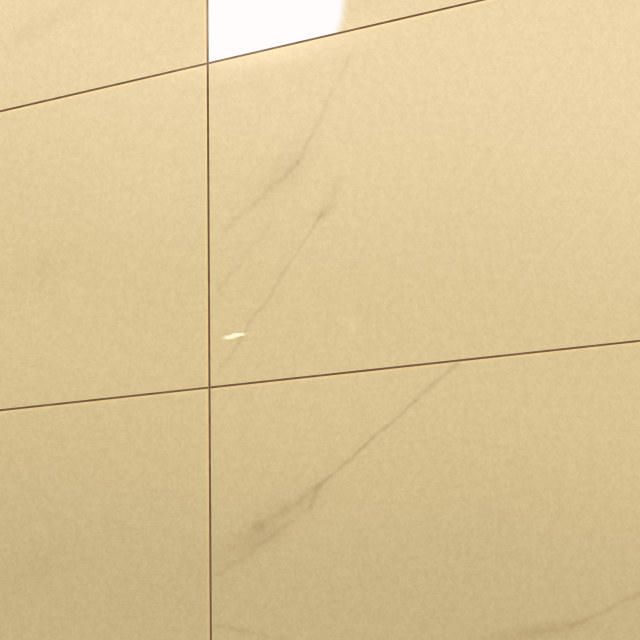
Give the GLSL for this texture, as a WebGL 1 fragment shader.

```glsl
precision highp float;
uniform vec2 u_resolution;

float hash(vec2 p) {
  return fract(sin(dot(p, vec2(127.1, 311.7))) * 43758.5453);
}

float noise(vec2 p) {
  vec2 i = floor(p), f = fract(p);
  f = f * f * (3.0 - 2.0 * f);
  return mix(mix(hash(i), hash(i + vec2(1.0, 0.0)), f.x),
             mix(hash(i + vec2(0.0, 1.0)), hash(i + vec2(1.0, 1.0)), f.x), f.y);
}

float fbm(vec2 p) {
  float sum = 0.0, amp = 0.5;
  for (int i = 0; i < 4; i++) {
    sum += amp * noise(p);
    p = p * 2.03 + 17.3;
    amp *= 0.5;
  }
  return sum;
}

float bell(float x) {
  return exp(-x * x);
}

// Soft streak from a to b
float vein(vec2 p, vec2 a, vec2 b, float width) {
  vec2 ab = b - a;
  float t = clamp(dot(p - a, ab) / dot(ab, ab), 0.0, 1.0);
  return bell(length(p - a - ab * t) / width);
}

// Soft oval stretched along an angle
float blot(vec2 p, vec2 center, vec2 size, float angle) {
  float c = cos(angle), s = sin(angle);
  vec2 q = mat2(c, -s, s, c) * (p - center) / size;
  return exp(-dot(q, q));
}

float marbleVeins(vec2 p) {
  vec2 w = p + 0.012 * (vec2(fbm(p * 26.0), fbm(p * 26.0 + 40.0)) - 0.47);
  float patchy = 0.3 + 1.4 * fbm(p * 32.0 + 9.0);

  // Upper tile
  float v = 0.2 * vein(w, vec2(0.545, 0.91), vec2(0.465, 0.745), 0.004);
  v += 0.25 * vein(w, vec2(0.465, 0.745), vec2(0.352, 0.64), 0.005);
  v += 0.32 * blot(w, vec2(0.435, 0.725), vec2(0.06, 0.024), 0.75);
  v += 0.2 * vein(w, vec2(0.534, 0.72), vec2(0.5, 0.665), 0.008);
  v += 0.35 * blot(w, vec2(0.507, 0.67), vec2(0.02, 0.008), 0.5);
  v += 0.35 * vein(w, vec2(0.5, 0.665), vec2(0.345, 0.42), 0.003);
  v += 0.2 * vein(w, vec2(0.43, 0.655), vec2(0.34, 0.55), 0.004);

  // Lower tile
  v += 0.5 * vein(w, vec2(0.716, 0.434), vec2(0.65, 0.375), 0.004);
  v += 0.7 * vein(w, vec2(0.65, 0.375), vec2(0.495, 0.238), 0.003);
  v += 0.35 * vein(w, vec2(0.495, 0.238), vec2(0.4, 0.175), 0.006);
  v += 0.4 * vein(w, vec2(0.495, 0.235), vec2(0.485, 0.21), 0.004);
  v += 0.3 * vein(w, vec2(0.485, 0.21), vec2(0.336, 0.1), 0.004);
  v += 0.42 * blot(w, vec2(0.41, 0.17), vec2(0.085, 0.025), 0.6);
  v += 0.45 * vein(w, vec2(1.01, 0.075), vec2(0.89, 0.02), 0.004);
  v += 0.6 * blot(w, vec2(0.84, 0.012), vec2(0.07, 0.012), 0.15);
  v += 0.35 * vein(w, vec2(0.335, 0.022), vec2(0.46, 0.0), 0.004);

  // Faint clouds on the left tiles
  v += 0.12 * blot(w, vec2(0.06, 0.58), vec2(0.07, 0.025), 0.5);
  v += 0.15 * blot(w, vec2(0.07, 0.96), vec2(0.09, 0.015), 0.5);
  v += 0.15 * blot(w, vec2(0.07, 0.11), vec2(0.09, 0.025), 0.5);
  return v * patchy;
}

void main() {
  vec2 uv = gl_FragCoord.xy / u_resolution;
  float px = 1.0 / min(u_resolution.x, u_resolution.y);

  // Wall coordinates: rows fan out in perspective, columns lean slightly
  float rowHeight = 0.467 + 0.1225 * uv.x;
  float row = (uv.y - 0.359 - 0.1085 * uv.x) / rowHeight;
  float column = (uv.x - 0.3295 + 0.0055 * uv.y) / 0.8;
  float rowDist = (row - floor(row + 0.5)) * rowHeight;
  float columnDist = (column - floor(column + 0.5)) * 0.8;

  // Cream marble, brighter towards the lamp
  float light = uv.y + 0.1 * (uv.x - 0.5) + 0.1 * (fbm(uv * 4.0) - 0.47);
  vec3 color = mix(vec3(0.78, 0.7, 0.515), vec3(0.86, 0.772, 0.582), smoothstep(-0.02, 0.48, light));
  color = mix(color, vec3(0.93, 0.84, 0.665), smoothstep(0.45, 0.98, light));
  color = mix(color, vec3(0.6, 0.5, 0.34), 0.42 * clamp(marbleVeins(uv), 0.0, 1.0));

  // Fine grain on a turned lattice
  vec2 turned = mat2(0.8, 0.6, -0.6, 0.8) * uv;
  color += 0.026 * (noise(turned * 180.0) - 0.5) + 0.026 * (noise(turned * 370.0 + 5.0) - 0.5);

  // Lamp reflection cut off by the joints, with a halo below
  float edge = 0.535 + 0.3 * (uv.y - 0.97) + 0.012 * (noise(uv * 30.0) - 0.5);
  float lamp = smoothstep(0.0, 0.003, columnDist) * step(0.0, column) * step(1.0, row);
  lamp *= 1.0 - smoothstep(edge - 0.01, edge + 0.01, uv.x);
  color += vec3(0.06, 0.055, 0.07) * blot(uv, vec2(0.43, 0.92), vec2(0.13, 0.022), 0.23);
  color = mix(color, vec3(1.0, 0.99, 0.985), lamp);

  // Small glints
  vec2 ragged = uv + 0.005 * (noise(uv * 120.0) - 0.5);
  float glint = blot(ragged, vec2(0.366, 0.475), vec2(0.019, 0.0045), 0.16);
  color = mix(color, vec3(1.0, 0.97, 0.82), smoothstep(0.25, 0.7, glint));
  color += 0.025 * blot(uv, vec2(0.55, 0.49), vec2(0.01, 0.014), 0.0);

  // Crisp thin joints with a faint warm lip
  float lip = max(bell((rowDist + 0.004) / 0.002), bell((columnDist + 0.004) / 0.002));
  color += vec3(0.05, 0.035, -0.01) * lip * (1.0 - lamp);
  float jointDist = min(abs(rowDist), abs(columnDist));
  float joint = 1.0 - smoothstep(0.0015 - 0.75 * px, 0.0015 + 0.75 * px, jointDist);
  float glare = blot(uv, vec2(0.37, 0.97), vec2(0.14, 0.06), 0.23);
  vec3 grout = mix(vec3(0.42, 0.31, 0.22), vec3(0.66, 0.57, 0.5), glare);
  color = mix(color, grout, joint * (0.82 + 0.16 * noise(uv * 90.0)));

  gl_FragColor = vec4(clamp(color, 0.0, 1.0), 1.0);
}
```
